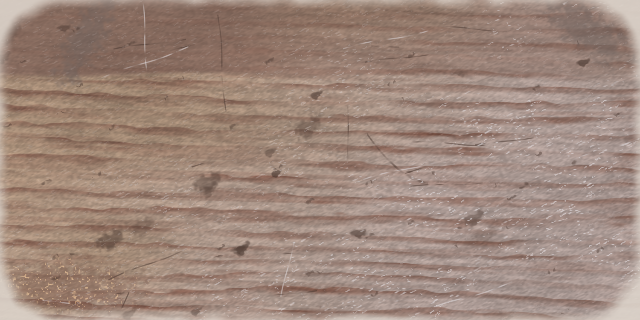
Give the GLSL for this texture, as a WebGL 1 fragment shader.

```glsl
precision highp float;
// Worn wooden board: broken reddish growth rings, crisp fibres, stains,
// scratches and glints, fading into a pale rounded border.
// Rings are layered sines; flecks and glints are cellular noise.
uniform vec2 u_resolution;

const vec3 WARM_WOOD = vec3(0.650, 0.550, 0.465);
const vec3 COOL_WOOD = vec3(0.660, 0.595, 0.575);
const vec3 RING_BROWN = vec3(0.470, 0.325, 0.275);
const vec3 BAND_BROWN = vec3(0.515, 0.405, 0.360);
const vec3 STAIN_DARK = vec3(0.290, 0.220, 0.190);
const vec3 SMUDGE_GREY = vec3(0.430, 0.385, 0.370);
const vec3 GLINT_PALE = vec3(0.880, 0.860, 0.870);
const vec3 BORDER_PALE = vec3(0.865, 0.830, 0.795);
const float RING_COUNT = 20.0;
const float FIBRE_CONTRAST = 0.29;
const float CORNER_RADIUS = 0.20;
const int STAINS = 20;
const int SCRATCHES = 26;

float hash(vec2 p) {
  vec3 q = fract(p.xyx * 0.1031);
  q += dot(q, q.yzx + 33.33);
  return fract((q.x + q.y) * q.z);
}

float noise(vec2 p) {
  vec2 i = floor(p), f = fract(p);
  f = f * f * (3.0 - 2.0 * f);
  return mix(mix(hash(i), hash(i + vec2(1, 0)), f.x),
             mix(hash(i + vec2(0, 1)), hash(i + 1.0), f.x), f.y);
}

// Cellular noise: distance to the nearest point, and that point's random id
vec2 cells(vec2 p) {
  vec2 nearest = vec2(9.0, 0.0);
  for (int j = -1; j <= 1; j++)
    for (int i = -1; i <= 1; i++) {
      vec2 c = floor(p) + vec2(i, j);
      float d = length(p - c - vec2(hash(c + 3.0), hash(c + 71.0)));
      if (d < nearest.x) nearest = vec2(d, hash(c + 37.0));
    }
  return nearest;
}

vec2 turn(vec2 v, float a) {
  return vec2(cos(a) * v.x + sin(a) * v.y, cos(a) * v.y - sin(a) * v.x);
}

// Ragged tilted ellipse
float blob(vec2 p, vec2 size, float tilt, float soft) {
  float ragged = noise(p * 50.0 + 90.0) + 0.6 * noise(p * 120.0 + 50.0) - 0.8;
  return 1.0 - smoothstep(1.0 - soft, 1.0 + soft, length(turn(p, tilt) / size) + ragged);
}

float stroke(vec2 p, float halfLength, float tilt, float width) {
  vec2 q = turn(p, tilt);
  q.y += 0.003 * sin(q.x * 25.0);
  q.x = max(abs(q.x) - halfLength, 0.0);
  return 1.0 - smoothstep(width * 0.3, width + 0.8 / u_resolution.y, length(q));
}

// Growth rings: darkening up to a crisp edge, broken along the grain
float rings(vec2 p) {
  float r = p.y * RING_COUNT + 0.10 * sin(p.x * 3.1 + p.y * 9.0) + 0.06 * sin(p.x * 8.3 - p.y * 17.0)
          + 0.8 * noise(p * vec2(0.9, 7.0)) + 0.30 * noise(p * vec2(16.0, 75.0));
  float f = fract(r), id = floor(r);
  float line = smoothstep(0.40, 0.84, f) * (1.0 - smoothstep(0.88, 0.98, f));
  float along = smoothstep(0.15, 0.75, noise(vec2(p.x * 4.5 + id * 5.7, id)));
  return line * (0.25 + 0.75 * along) * (0.55 + 0.6 * noise(p * vec2(11.0, 95.0)));
}

void main() {
  vec2 p = gl_FragCoord.xy / u_resolution.y;
  float aspect = u_resolution.x / u_resolution.y;
  vec2 grain = p + vec2(0.0, 0.045 * p.x - 0.010 * p.x * p.x);
  float cloud = noise(p * vec2(3.0, 5.0));

  // Wood body: warm at left, cool towards the lower right, brown band on top
  float cool = smoothstep(0.25, 1.25, 0.5 * p.x + 0.45 * (1.0 - p.y) + 0.35 * (cloud - 0.5));
  float band = smoothstep(-0.008, 0.012, p.y - 0.765 + 0.006 * sin(p.x * 8.0));
  band *= mix(0.88, 0.45, smoothstep(0.65, 1.1, p.x));
  vec3 color = mix(mix(WARM_WOOD, COOL_WOOD, cool), BAND_BROWN, band);
  float streak = smoothstep(0.58, 0.85, noise(grain * vec2(4.0, 62.0) + 20.0));
  color = mix(color, RING_BROWN, (0.72 * rings(grain) + 0.24 * streak) * (1.0 - 0.75 * band));

  // Fibres: long, short, and a fine slanted tooth
  float fibre = 0.35 * noise(grain * vec2(6.0, 75.0)) + 0.40 * noise(grain * vec2(32.0, 160.0) + 40.0)
              + 0.55 * noise(turn(p, 0.4) * vec2(100.0, 240.0)) - 0.65;
  color *= 1.0 + FIBRE_CONTRAST * (1.0 - 0.4 * band) * fibre + 0.10 * (cloud - 0.5);

  // Grey smudges and a speckled patch
  float smudge = blob(p - vec2(0.27, 0.88), vec2(0.045, 0.14), -0.5, 0.5)
               + blob(p - vec2(aspect - 0.16, 0.90), vec2(0.14, 0.05), -0.6, 0.5);
  color = mix(color, SMUDGE_GREY, 0.45 * min(smudge, 1.0));
  float patchy = blob(p - vec2(0.20, 0.10), vec2(0.19, 0.07), 0.0, 0.5);
  color = mix(color, RING_BROWN, 0.35 * patchy);
  color += 0.25 * patchy * smoothstep(0.7, 0.95, noise(p * 190.0)) * vec3(1.0, 0.9, 0.6);

  // Scattered stains, then scratches: mostly shallow, some steep
  for (int i = 1; i <= STAINS; i++) {
    float k = float(i);
    vec2 at = vec2(aspect * hash(vec2(k, 11.0)), hash(vec2(k, 23.0)));
    float size = mix(0.010, 0.032, pow(hash(vec2(k, 31.0)), 2.0));
    float s = blob(p - at, size * vec2(1.4, 0.75), 0.9 * hash(vec2(k, 43.0)), 0.4);
    color = mix(color, STAIN_DARK, s * mix(0.2, 0.65, hash(vec2(k, 59.0))));
  }
  for (int i = 1; i <= SCRATCHES; i++) {
    float k = float(i);
    vec2 at = vec2(aspect * hash(vec2(k, 101.0)), hash(vec2(k, 113.0)));
    float tilt = mix(-0.1, 0.45, hash(vec2(k, 127.0))) + 1.2 * step(0.8, hash(vec2(k, 131.0)));
    float s = stroke(p - at, mix(0.02, 0.16, hash(vec2(k, 139.0))), tilt, 0.001);
    vec3 tone = hash(vec2(k, 149.0)) > 0.35 ? STAIN_DARK : GLINT_PALE;
    color = mix(color, tone, 0.55 * s * smoothstep(0.2, 0.8, noise(p * 40.0)));
  }
  vec2 hook = p - vec2(1.146, 0.583);
  float bend = abs(hook.y + 1.45 * hook.x - 3.3 * hook.x * hook.x);
  float gouge = (1.0 - smoothstep(0.001, 0.007, bend)) * step(0.0, hook.x) * step(hook.x, 0.19);
  color = mix(color, STAIN_DARK, 0.6 * gouge * noise(p * 60.0));

  // Sparse dark flecks, and wet glints gathered in clusters
  vec2 fleck = cells(p * vec2(17.0, 26.0) + 0.5 * noise(p * 90.0));
  color = mix(color, STAIN_DARK, 0.45 * step(0.94, fleck.y) * (1.0 - smoothstep(0.05, 0.2, fleck.x)));
  vec2 glint = cells(turn(p, 0.2) * vec2(48.0, 125.0) + noise(p * 110.0));
  float shine = step(0.72, glint.y) * (1.0 - smoothstep(0.05, 0.42, glint.x));
  color = mix(color, GLINT_PALE, shine * (0.12 + 0.55 * cool * smoothstep(0.4, 0.8, noise(p * 9.0))));

  // Pale rounded border with a soft edge
  vec2 middle = vec2(0.5 * aspect, 0.5);
  vec2 q = abs(p - middle) - middle + CORNER_RADIUS;
  float edge = length(max(q, 0.0)) - CORNER_RADIUS + 0.020 * (noise(p * 18.0) - 0.5);
  color = mix(color, BORDER_PALE, 0.9 * smoothstep(-0.034, 0.022, edge));
  gl_FragColor = vec4(color, 1.0);
}
```
